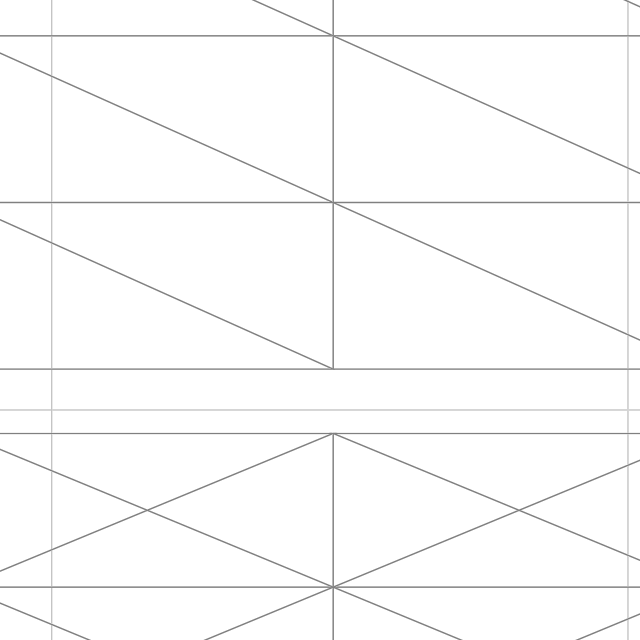
Give the GLSL for this pattern, as a WebGL 2 fragment shader.

```glsl
#version 300 es
precision highp float;
// Two sheets of thin grey tiling lines on white, split by a blank band.
// Each sheet repeats rows about one upright; the upper has falling diagonals,
// the lower has mirrored pairs. Pale guide lines run beneath both.

uniform vec2 u_resolution;
out vec4 fragColor;

// Coverage of a line at distance d, softened over one pixel.
float stroke(float d, float halfWidth, float pixel) {
    return clamp(0.5 + (halfWidth - abs(d)) / pixel, 0.0, 1.0);
}

// Signed distance to the nearest multiple of period.
float repeatDistance(float t, float period) {
    return (fract(t / period + 0.5) - 0.5) * period;
}

// Row lines, upright and diagonals; p is measured from a shared crossing.
float sheet(vec2 p, float rowHeight, float slope, bool mirrored, float halfWidth, float pixel) {
    float ink = stroke(p.x, halfWidth, pixel);
    ink = max(ink, stroke(repeatDistance(p.y, rowHeight), halfWidth, pixel));

    float toNormal = inversesqrt(1.0 + slope * slope);
    float falling = repeatDistance(p.y + slope * p.x, rowHeight) * toNormal;
    ink = max(ink, stroke(falling, halfWidth, pixel));
    if (mirrored) {
        float rising = repeatDistance(p.y - slope * p.x, rowHeight) * toNormal;
        ink = max(ink, stroke(rising, halfWidth, pixel));
    }
    return ink;
}

void main() {
    vec2 uv = gl_FragCoord.xy / u_resolution;
    float pixel = 1.0 / min(u_resolution.x, u_resolution.y);
    float halfWidth = 0.00115;

    // Each sheet starts from its edge on the blank band.
    vec2 upper = uv - vec2(0.5206, 0.4232);
    vec2 lower = uv - vec2(0.5206, 0.3228);
    float upperMask = clamp(0.5 + (upper.y + halfWidth) / pixel, 0.0, 1.0);
    float lowerMask = clamp(0.5 + (halfWidth - lower.y) / pixel, 0.0, 1.0);

    float ink = max(
        upperMask * sheet(upper, 0.2604, 0.4485, false, halfWidth, pixel),
        lowerMask * sheet(lower, 0.2402, 0.4135, true, halfWidth, pixel));

    // Pale guides: two uprights and one level line in the band.
    float guide = stroke(repeatDistance(uv.x - 0.0808, 0.9004), 0.001, pixel);
    guide = max(guide, stroke(uv.y - 0.3594, 0.001, pixel));

    float darkness = max(0.5 * ink, 0.25 * guide);
    fragColor = vec4(vec3(1.0 - darkness), 1.0);
}
```
